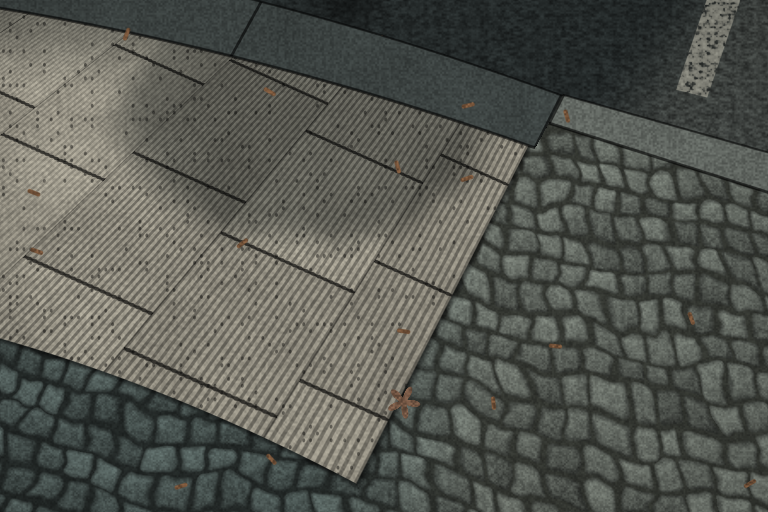
This texture is drawn by a Shadertoy shader. Its source:

```glsl
// A street corner from above: ribbed slabs, a curved kerb, asphalt and setts.
// Slab ribs fan out from a vanishing point; setts are jittered rounded boxes
// in a foreshortened grid. Value noise adds grime, grain and a soft shadow.

float hash(vec2 p) {
    return fract(sin(dot(p, vec2(127.1, 311.7))) * 43758.5453);
}

float noise(vec2 p) {
    vec2 i = floor(p), f = fract(p);
    f = f * f * (3.0 - 2.0 * f);
    return mix(mix(hash(i), hash(i + vec2(1, 0)), f.x),
               mix(hash(i + vec2(0, 1)), hash(i + vec2(1, 1)), f.x), f.y);
}

float fbm(vec2 p) {
    float sum = 0.0, amp = 0.5;
    for (int i = 0; i < 4; i++) {
        sum += amp * noise(p);
        p = p * 2.03 + 7.1;
        amp *= 0.5;
    }
    return sum / 0.9375;
}

// Coverage of the region where d is positive
float cover(float d) {
    float px = 0.8 / iResolution.y;
    return smoothstep(-px, px, d);
}

float line(float d, float halfWidth) { return cover(halfWidth - abs(d)); }

vec3 setts(vec2 p) {
    float depth = 1.0 - 0.36 * p.y;
    vec2 q = vec2((p.x - 0.9) / depth, -log(depth) / 0.36 + 0.24 * p.x) * 15.5;
    q += 0.55 * vec2(noise(q * 0.7), noise(q * 0.7 + 31.0));
    q += 0.20 * vec2(noise(q * 2.3 + 9.0), noise(q * 2.3 + 57.0));
    q.y += 0.25 * sin(q.x * 0.45);
    float row = floor(q.y);
    q.x += hash(vec2(row, 4.0)) + 0.12 * row;
    vec2 id = vec2(floor(q.x), row);
    float rnd = hash(id);
    vec2 f = fract(q) - 0.5 + 0.08 * (vec2(rnd, hash(id + 17.0)) - 0.5);
    vec2 size = 0.41 + 0.06 * vec2(hash(id + 3.0), hash(id + 8.0));
    vec2 b = abs(f) - size + 0.16;
    float d = 0.16 - length(max(b, 0.0)) - min(max(b.x, b.y), 0.0);

    // Granite tops, lit from the upper left, over sandy gaps
    float right = smoothstep(0.55, 1.0, p.x);
    float grain = noise(p * 300.0) * 0.6 + noise(p * 130.0) * 0.4;
    vec3 top = mix(vec3(0.29, 0.335, 0.325), vec3(0.355, 0.375, 0.35), right);
    top *= 0.78 + 0.32 * rnd + 0.48 * (grain - 0.5) + 0.22 * (f.y - 0.4 * f.x);
    top *= 0.72 + 0.34 * smoothstep(0.0, 0.16, d);
    vec3 gap = mix(vec3(0.13, 0.15, 0.145), vec3(0.19, 0.20, 0.18), right);
    gap *= 0.75 + 0.5 * grain;
    return mix(gap, top, smoothstep(-0.035, 0.045, d));
}

vec3 slabs(vec2 p, float u) {
    // Columns follow the fan, rows cross it with a staggered bond
    float lane = (u - 0.624) / 0.212;
    float column = floor(lane);
    float v = p.y + 0.45 * p.x - 0.74;
    float course = v / 0.29 + 0.75 * v * v - 0.28 * mod(column, 2.0);
    float tile = hash(vec2(column, floor(course)) + 5.0);

    float rib = 0.5 + 0.5 * sin(u * 660.0 + 0.7 * noise(p * 24.0));
    float grime = fbm(p * 9.0);
    float grain = noise(p * 240.0);
    vec3 col = vec3(0.51, 0.495, 0.45) * (0.91 + 0.15 * tile);
    float ribDepth = mix(0.36, 0.18, smoothstep(0.98, 1.1, u));
    col *= 1.0 + ribDepth * (smoothstep(0.1, 0.75, rib) - 0.62);
    col *= 0.80 + 0.22 * grime + 0.22 * grain;
    col *= 1.0 + 0.22 * exp(-dot((p - vec2(0.19, 0.77)) * 4.0, (p - vec2(0.19, 0.77)) * 4.0));

    // Pits caught between the ribs
    vec2 cell = floor(p * 75.0), spot = fract(p * 75.0) - 0.5;
    float pit = step(0.84, hash(cell)) * smoothstep(0.3, 0.12, length(spot * vec2(1.0, 0.75)));
    col *= 1.0 - 0.42 * pit;

    // Open joints
    float across = (fract(course + 0.5) - 0.5) * 0.27;
    float along = (fract(lane + 0.5) - 0.5) * 0.30;
    col *= 1.0 - 0.66 * line(across, 0.0022 + 0.0015 * rib);
    col *= 1.0 - 0.32 * line(along, 0.0016);

    // Soft shade cast across the upper slabs
    vec2 s = (p - vec2(0.60, 0.80)) / vec2(0.37, 0.275);
    float shade = smoothstep(1.14, 0.82, length(s) + 0.12 * (grime - 0.5));
    shade = max(shade, 0.75 * smoothstep(0.82, 0.98, p.y + 0.12 * p.x));
    return col * mix(vec3(1.0), vec3(0.64, 0.655, 0.66), shade);
}

vec3 asphalt(vec2 p) {
    float sun = smoothstep(-0.08, 0.16, p.x - 1.2 - 0.75 * (p.y - 0.8));
    float grain = noise(p * vec2(120.0, 170.0)) * 0.6 + noise(p * 280.0) * 0.4;
    vec3 col = mix(vec3(0.135, 0.155, 0.155), vec3(0.235, 0.25, 0.24), sun);
    col *= 0.55 + 0.9 * grain;
    col *= 1.0 - 0.35 * smoothstep(0.1, 0.0, abs(p.x - 0.67)) * smoothstep(0.9, 1.0, p.y);
    // Worn white bar
    float bar = line(p.x - 1.413 - 0.34 * (p.y - 1.0), 0.033);
    bar *= cover(p.y - 0.817 + 0.25 * (p.x - 1.351));
    return mix(col, vec3(0.53, 0.53, 0.49) * (0.65 + 0.5 * grain), bar * smoothstep(0.18, 0.5, grain));
}

void mainImage(out vec4 fragColor, in vec2 fragCoord) {
    vec2 p = fragCoord / iResolution.y;
    float u = (1.751 - p.x) / (2.125 - p.y);
    float grain = noise(p * 260.0);

    // Setts, then slabs inside their three borders
    vec3 col = setts(p);
    float kerbFoot = p.y - (0.984 - 0.1665 * p.x - 0.0905 * p.x * p.x);
    float slabFoot = p.y - (0.339 - 0.2846 * p.x - 0.1766 * p.x * p.x);
    float inside = min(min(slabFoot, -kerbFoot), (u - 0.51) * 1.5);
    col *= 1.0 - 0.55 * smoothstep(-0.014, 0.0, inside);
    col = mix(col, slabs(p, u), cover(inside));

    // Two kerb stones meeting at a slanted joint
    float joint = p.x - 1.05 - 0.505 * (p.y - 0.718);
    float onRight = cover(joint);
    float foot = mix(kerbFoot, p.y - 0.757 + 0.316 * (p.x - 1.08), onRight);
    float head = mix(kerbFoot - 0.121, p.y - 0.815 + 0.281 * (p.x - 1.099), onRight);
    vec3 kerb = mix(vec3(0.225, 0.25, 0.245), vec3(0.36, 0.38, 0.36), onRight);
    kerb *= 0.72 + 0.34 * grain + 0.22 * fbm(p * 14.0);
    kerb *= 1.0 - 0.6 * max(line(joint, 0.005), line(p.x - 0.457 - 0.55 * (p.y - 0.9), 0.003));
    col = mix(col, kerb, cover(foot));
    col = mix(col, asphalt(p), cover(head));
    col *= 1.0 - 0.6 * max(line(foot, 0.003), line(head, 0.002));

    // Sparse dry litter
    vec2 cell = floor(p * 7.0);
    float rnd = hash(cell + 41.0), turn = 6.28 * hash(cell + 2.0);
    vec2 l = (fract(p * 7.0) - 0.25 - 0.5 * vec2(hash(cell + 6.0), hash(cell + 13.0))) / 7.0;
    l = mat2(cos(turn), sin(turn), -sin(turn), cos(turn)) * l;
    float litter = cover(0.004 - length(l - vec2(clamp(l.x, -0.009, 0.009), 0.0)));
    col = mix(col, vec3(0.45, 0.32, 0.22) * (0.7 + 0.5 * grain), litter * step(0.78, rnd) * cover(-head));

    // One lobed leaf at the slab corner
    vec2 m = p - vec2(0.788, 0.215);
    float lobes = 0.021 + 0.012 * cos(5.0 * atan(m.y, m.x) + 0.8);
    col = mix(col, vec3(0.44, 0.33, 0.26) * (0.7 + 0.5 * grain), cover(lobes - length(m)));

    vec2 edge = fragCoord / iResolution.xy - 0.5;
    fragColor = vec4(col * (1.08 - 0.3 * dot(edge, edge)), 1.0);
}
```
